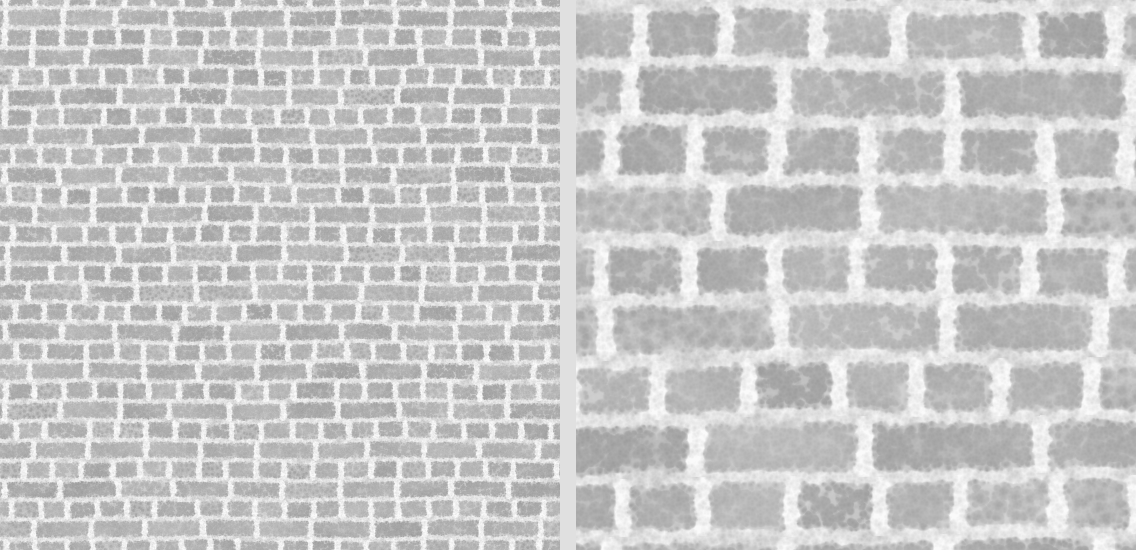
Left: the whole. Right: its middle third, enlarged.
Give the GLSL for this texture, as a Shadertoy shader.

```glsl
#define ROWS 28.0
#define ROW_SHIFT 0.58
#define LONG_COUNT 10.0
#define SHORT_COUNT 19.0
#define WIDE_EXTRA 0.5
#define HEAD_JOINT 0.0100
#define BED_JOINT 0.0068
#define EDGE_JITTER 0.14
#define ROUGHNESS 0.0052
#define BRICK_TONE 0.705
#define MORTAR_TONE 0.945
#define DUST_TONE 0.84

float hash(vec2 p) {
    vec3 q = fract(vec3(p.xyx) * 0.1031);
    q += dot(q, q.yzx + 33.33);
    return fract((q.x + q.y) * q.z);
}

// Cellular noise: distance to the nearest scattered point, centred near zero
float cells(vec2 p) {
    vec2 base = floor(p), f = p - base;
    float nearest = 4.0;
    for (int j = -1; j <= 1; j++)
    for (int i = -1; i <= 1; i++) {
        vec2 o = vec2(i, j), c = base + o;
        vec2 r = o + vec2(hash(c), hash(c + 71.7)) - f;
        nearest = min(nearest, dot(r, r));
    }
    return sqrt(nearest) - 0.45;
}

// Joint position along a course; both ends stay fixed so the course wraps
float jointAt(float i, float row, float count, float span) {
    if (i < 0.5) return 0.0;
    if (i > count - 0.5) return span;
    return i + EDGE_JITTER * (hash(vec2(i, row + 40.0)) - 0.5);
}

void mainImage(out vec4 fragColor, in vec2 fragCoord) {
    vec2 uv = fragCoord / iResolution.xy;
    float aspect = iResolution.x / iResolution.y;
    vec2 p = uv * vec2(aspect, 1.0);

    // Courses: long bricks alternate with short ones
    float wave = sin(uv.x * 12.57 + uv.y * 9.0) + 0.6 * sin(uv.x * 31.4 - uv.y * 23.0);
    float v = uv.y * ROWS - ROW_SHIFT + 0.035 * wave;
    float row = mod(floor(v), ROWS);
    bool isLong = mod(row, 2.0) < 0.5;
    float count = isLong ? LONG_COUNT : SHORT_COUNT;
    float span = isLong ? LONG_COUNT : SHORT_COUNT + WIDE_EXTRA;
    float shift = hash(vec2(row, 9.0));
    float phase = isLong ? 0.5 - 0.25 * mod(row, 4.0) + 0.16 * shift : span * shift;

    // Brick under this point; the last one of a short course is wider
    float u = mod(uv.x * span - phase, span);
    float id = min(floor(u), count - 1.0);
    if (u < jointAt(id, row, count, span)) id -= 1.0;
    else if (u >= jointAt(id + 1.0, row, count, span)) id += 1.0;
    float left = jointAt(id, row, count, span);
    float right = jointAt(id + 1.0, row, count, span);
    vec2 brick = vec2(id, row);
    float tint = hash(brick + 3.0), wear = hash(brick + 57.0);

    // Rounded box with a ragged outline
    float toCanvas = aspect / span;
    vec2 local = vec2((u - 0.5 * (left + right)) * toCanvas, (fract(v) - 0.5) / ROWS);
    local.y += 0.0014 * (hash(brick + 19.0) - 0.5) + 0.02 * (wear - 0.5) * local.x;
    vec2 halfSize = 0.5 * vec2((right - left) * toCanvas - HEAD_JOINT, 1.0 / ROWS - BED_JOINT);
    halfSize.y -= 0.0009 * wear;
    vec2 q = abs(local) - halfSize + 0.0035;
    float d = length(max(q, 0.0)) + min(max(q.x, q.y), 0.0) - 0.0035;
    float coarse = cells(p * 42.0), medium = cells(p * 110.0 + 5.0);
    float fine = cells(p * 240.0 + 11.0), grain = cells(p * 420.0 + 23.0);
    d += ROUGHNESS * (0.5 * coarse + 0.55 * medium + 0.3 * fine);

    // Brick face: tone, mottling, pits and pale scuffs
    float face = BRICK_TONE + 0.075 * (tint - 0.5);
    face += 0.035 * coarse + 0.04 * medium + 0.035 * fine + 0.035 * grain;
    face += 0.015 * sin(p.x * 37.0 + 3.0 * sin(p.y * 29.0));
    face -= 0.06 * smoothstep(0.75, 1.0, tint) * smoothstep(0.0, -0.3, medium);
    float scuff = smoothstep(0.05, 0.4, medium + 0.5 * fine + 0.3 * coarse);
    face = mix(face, DUST_TONE, scuff * (0.15 + 0.5 * wear * wear));
    face = mix(face, DUST_TONE, 0.6 * smoothstep(-0.0042, 0.0, d + 0.004 * fine));

    // Mortar: bright upright joints, duller mottled beds
    float bed = smoothstep(-0.002, 0.003, q.y - q.x);
    float mortar = MORTAR_TONE - 0.045 * bed + 0.07 * medium + 0.08 * fine + 0.05 * grain;
    mortar -= 0.07 * bed * smoothstep(0.0, 0.35, coarse);

    float soft = max(0.0011, 0.8 / iResolution.y);
    float tone = mix(face, mortar, smoothstep(-soft, soft, d));
    fragColor = vec4(vec3(clamp(tone, 0.0, 0.98)), 1.0);
}
```
